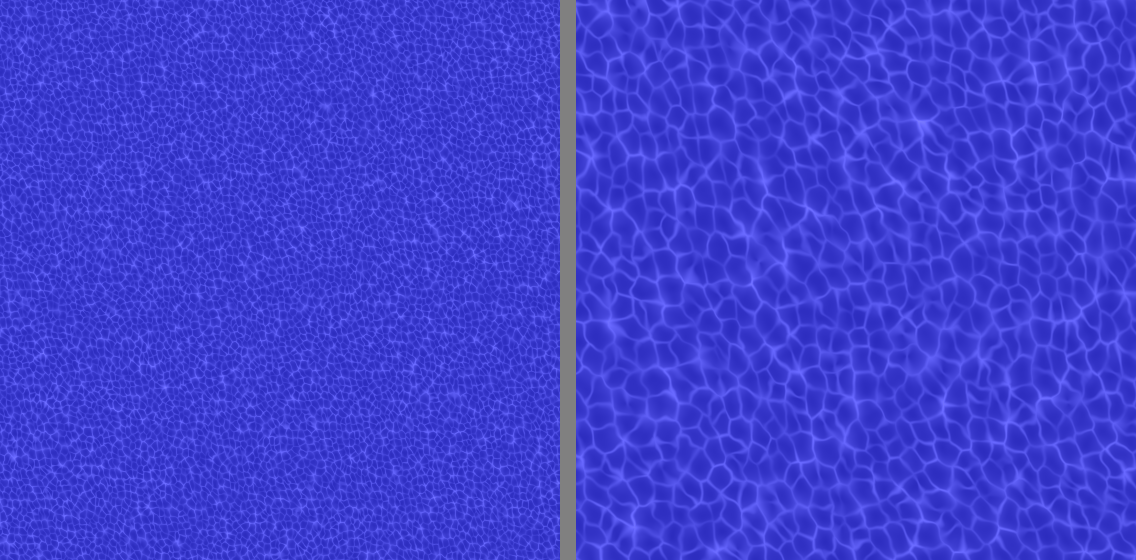
Left, the full canvas; right, a detail of the centre.
Give the GLSL for this texture map, as a Shadertoy shader.

```glsl
const vec3 DEEP_BLUE = vec3(0.184, 0.184, 0.76);
const vec3 RIDGE_GAIN = vec3(0.22, 0.22, 0.238);
const vec2 CELL_COUNT = vec2(94.0, 74.0);
const float JITTER = 0.9;

vec2 hash22(vec2 p) {
    vec3 q = fract(p.xyx * vec3(0.1031, 0.1030, 0.0973));
    q += dot(q, q.yzx + 33.33);
    return fract((q.xx + q.yz) * q.zy);
}

// Smooth two-channel value noise in -1..1
vec2 noise2(vec2 p) {
    vec2 cell = floor(p);
    vec2 f = fract(p);
    f = f * f * (3.0 - 2.0 * f);
    vec2 low = mix(hash22(cell), hash22(cell + vec2(1.0, 0.0)), f.x);
    vec2 high = mix(hash22(cell + vec2(0.0, 1.0)), hash22(cell + 1.0), f.x);
    return 2.0 * mix(low, high, f.y) - 1.0;
}

// Distances to the nearest and second nearest scattered points
vec2 cellDistances(vec2 p, float jitter) {
    vec2 cell = floor(p);
    vec2 f = fract(p);
    vec2 nearest = vec2(8.0);
    for (int y = -1; y <= 1; y++) {
        for (int x = -1; x <= 1; x++) {
            vec2 offset = vec2(x, y);
            vec2 point = mix(vec2(0.5), hash22(cell + offset + 17.0), jitter);
            vec2 toPoint = offset + point - f;
            float d = dot(toPoint, toPoint);
            nearest = vec2(min(nearest.x, d), min(nearest.y, max(nearest.x, d)));
        }
    }
    return sqrt(nearest);
}

// Slanted cells with a gentle bend and crooked borders
vec2 warpCells(vec2 uv, vec2 cellCount) {
    vec2 p = uv * cellCount;
    p.x += 0.24 * p.y;
    p += 0.5 * noise2(uv * 12.0 + 5.0);
    p += 0.16 * noise2(uv * 150.0 + 31.0);
    return p + 40.0;
}

// Mottled cell floors rising to bright borders of uneven strength
float ridgeLevel(vec2 uv, vec2 cellCount, float jitter) {
    vec2 p = warpCells(uv, cellCount);
    vec2 d = cellDistances(p, jitter);
    vec2 mottle = noise2(p * 1.4 + 71.0);
    float border = 1.0 - smoothstep(0.0, 0.27, d.y - d.x);
    float strength = 0.37 * (1.0 + 0.75 * mottle.x);
    return 0.7 * d.x * d.x + strength * border + 0.06 * mottle.y;
}

void mainImage(out vec4 fragColor, in vec2 fragCoord) {
    // Four samples per pixel soften the fine borders
    const int SIDE = 2;
    float level = 0.0;
    for (int y = 0; y < SIDE; y++) {
        for (int x = 0; x < SIDE; x++) {
            vec2 shift = (vec2(x, y) + 0.5) / float(SIDE) - 0.5;
            vec2 uv = (fragCoord + shift) / iResolution.y;
            level += ridgeLevel(uv, CELL_COUNT, JITTER);
        }
    }
    level /= float(SIDE * SIDE);

    vec3 color = DEEP_BLUE + RIDGE_GAIN * level;
    fragColor = vec4(clamp(color, 0.0, 1.0), 1.0);
}
```
